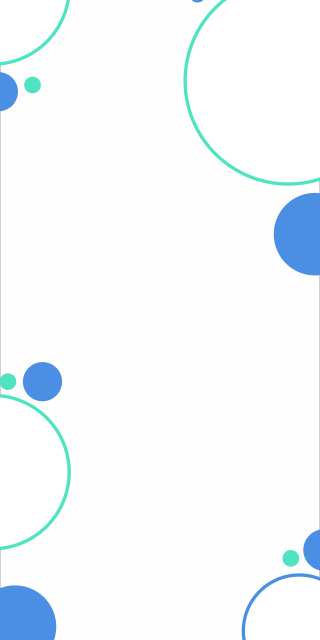
Give the GLSL for this background, as a Shadertoy shader.

```glsl
// Pale portrait backdrop with blue and teal discs and outlined circles near its edges.

const vec3 PAPER = vec3(0.995);
const vec3 WHITE = vec3(1.0);
const vec3 BORDER = vec3(0.70);
const vec3 BLUE = vec3(0.29, 0.56, 0.89);
const vec3 TEAL = vec3(0.31, 0.89, 0.76);

const float STROKE = 0.0052;  // half width of an outline
const float SMALL = 0.026;    // shared radii
const float MEDIUM = 0.0612;
const float LARGE = 0.1289;
const float HOOP = 0.2396;

// Antialiased coverage of a signed distance, in canvas widths.
float coverage(float dist) {
    return clamp(0.5 - dist * iResolution.x, 0.0, 1.0);
}

float circleDistance(vec2 p, vec2 center, float radius) {
    return length(p - center) - radius;
}

vec3 paintDisc(vec3 base, vec2 p, vec2 center, float radius, vec3 ink) {
    return mix(base, ink, coverage(circleDistance(p, center, radius)));
}

// White circle with a coloured outline.
vec3 paintRing(vec3 base, vec2 p, vec2 center, float radius, vec3 ink) {
    float dist = circleDistance(p, center, radius);
    base = mix(base, WHITE, coverage(dist));
    return mix(base, ink, coverage(abs(dist) - STROKE));
}

void mainImage(out vec4 fragColor, in vec2 fragCoord) {
    // Width spans 0..1, height spans 0..2.
    vec2 p = fragCoord / iResolution.x;

    // Paper with hairline side borders
    float sideDistance = min(p.x, 1.0 - p.x);
    vec3 color = mix(PAPER, BORDER, coverage(sideDistance - 0.002));

    // Outlined circles
    color = paintRing(color, p, vec2(-0.0234, 2.0391), HOOP, TEAL);
    color = paintRing(color, p, vec2(-0.0234, 0.5247), HOOP, TEAL);
    color = paintRing(color, p, vec2(0.901, 1.7474), 0.3225, TEAL);
    color = paintRing(color, p, vec2(0.935, 0.0286), 0.1745, BLUE);

    // Upper discs
    color = paintDisc(color, p, vec2(-0.005, 1.7135), MEDIUM, BLUE);
    color = paintDisc(color, p, vec2(0.1016, 1.7344), SMALL, TEAL);
    color = paintDisc(color, p, vec2(0.6172, 2.0182), SMALL, BLUE);
    color = paintDisc(color, p, vec2(0.9844, 1.2682), LARGE, BLUE);

    // Lower discs
    color = paintDisc(color, p, vec2(0.1328, 0.8073), MEDIUM, BLUE);
    color = paintDisc(color, p, vec2(0.0247, 0.8073), SMALL, TEAL);
    color = paintDisc(color, p, vec2(0.0469, 0.0417), LARGE, BLUE);
    color = paintDisc(color, p, vec2(1.013, 0.2813), 0.0651, BLUE);
    color = paintDisc(color, p, vec2(0.9089, 0.2552), SMALL, TEAL);

    fragColor = vec4(color, 1.0);
}
```
